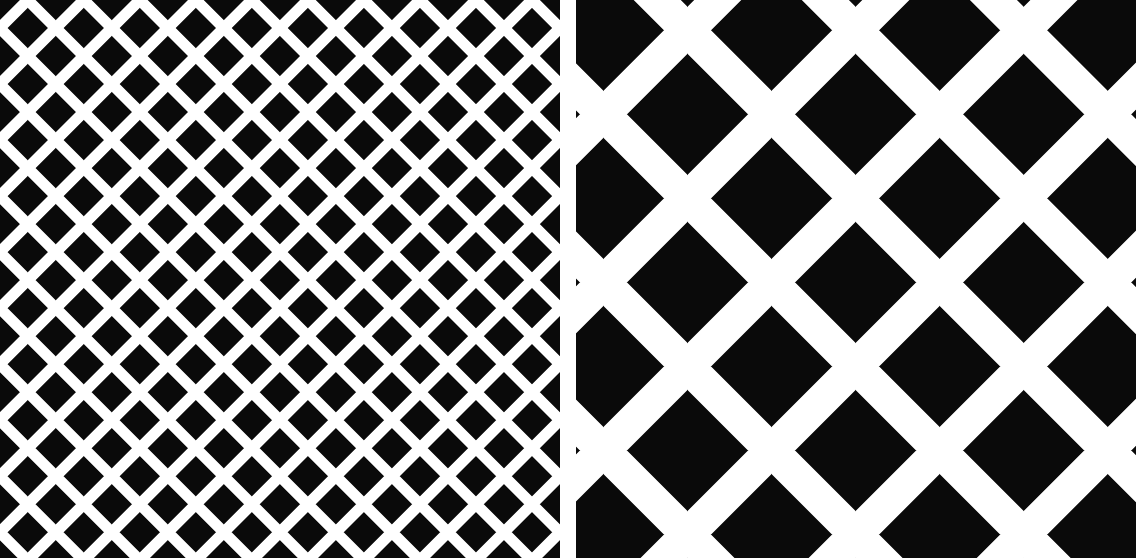
Left, the full canvas; right, a detail of the centre.
A Shadertoy shader for this pattern:

```glsl
const float PERIOD = 0.10005;               // lattice step, in canvas widths
const float HALF_DIAGONAL = 0.36;           // diamond centre to tip, in periods
const vec2 LATTICE_ORIGIN = vec2(-0.0005, 0.0);
const float EDGE_SOFTNESS = 0.6;            // half width of the edge blend, in output samples
const vec3 DIAMOND_COLOR = vec3(0.04);
const vec3 LATTICE_COLOR = vec3(1.0);

// Signed distance to the nearest diamond, in periods
float diamondLattice(vec2 p) {
    vec2 diagonal = vec2(p.x + p.y, p.x - p.y);
    vec2 offset = abs(fract(diagonal + 0.5) - 0.5);
    return (max(offset.x, offset.y) - HALF_DIAGONAL) * inversesqrt(2.0);
}

void mainImage(out vec4 fragColor, in vec2 fragCoord) {
    // Canvas widths, measured from the upper left corner
    vec2 position = vec2(fragCoord.x, iResolution.y - fragCoord.y) / iResolution.x;

    float edgeDistance = diamondLattice((position - LATTICE_ORIGIN) / PERIOD) * PERIOD;
    float blend = EDGE_SOFTNESS / iResolution.x;
    float lattice = smoothstep(-blend, blend, edgeDistance);

    fragColor = vec4(mix(DIAMOND_COLOR, LATTICE_COLOR, lattice), 1.0);
}
```
